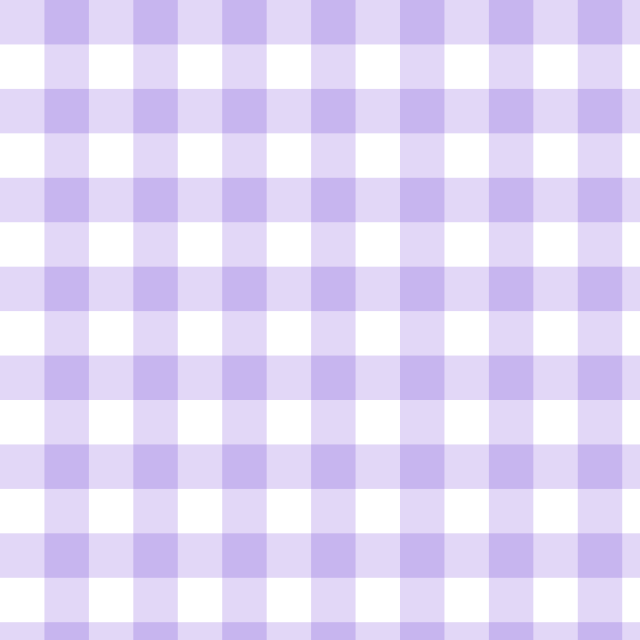
This pattern is drawn by a three.js fragment shader. Its source:

```glsl
// Lilac gingham: evenly spaced vertical and horizontal bands that darken where they cross.
varying vec2 vUv;

const vec2 REPEATS = vec2(7.2);            // repeats across and down
const vec2 BAND_CENTER = vec2(0.75, 0.25); // band middle in a repeat, from the top left
const float BAND_WIDTH = 0.5;              // share of a repeat
const vec3 GROUND = vec3(1.0);
const vec3 SINGLE_BAND = vec3(0.885, 0.843, 0.967);
const vec3 CROSSING = vec3(0.782, 0.708, 0.937);

// Coverage of the vertical (x) and horizontal (y) bands, smoothed over one pixel
vec2 bandCoverage(vec2 p) {
  vec2 fromCenter = abs(fract(p - BAND_CENTER + 0.5) - 0.5);
  vec2 inside = 0.5 * BAND_WIDTH - fromCenter;
  return clamp(inside / max(fwidth(p), vec2(1e-5)) + 0.5, 0.0, 1.0);
}

void main() {
  vec2 fromTopLeft = vec2(vUv.x, 1.0 - vUv.y);
  vec2 band = bandCoverage(fromTopLeft * REPEATS);

  // Blend the three tones by how many bands overlap
  vec3 openRow = mix(GROUND, SINGLE_BAND, band.x);
  vec3 bandRow = mix(SINGLE_BAND, CROSSING, band.x);
  gl_FragColor = vec4(mix(openRow, bandRow, band.y), 1.0);
}
```
